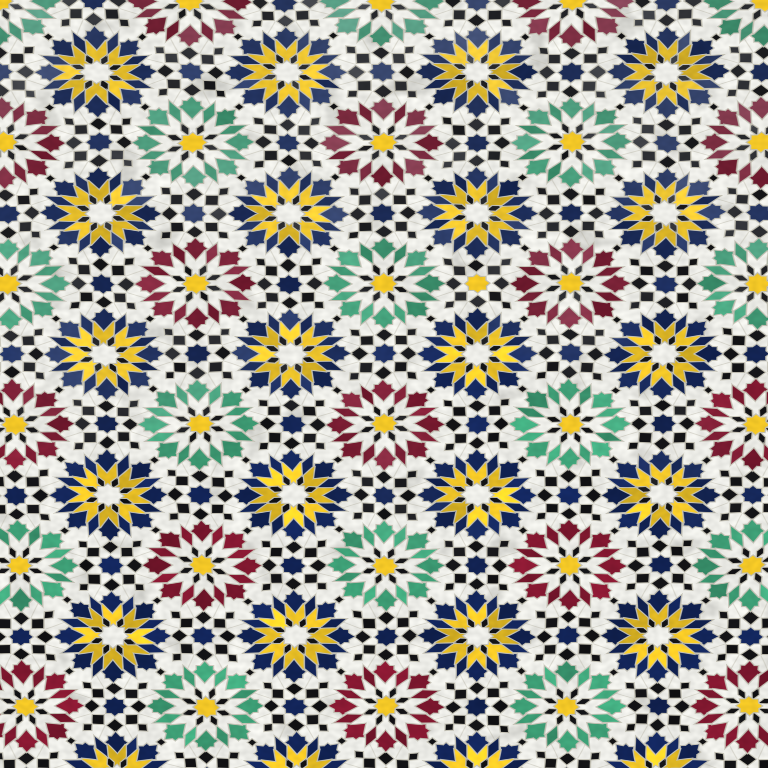
Give the GLSL for this pattern, as a WebGL 1 fragment shader.

```glsl
precision highp float;
// Zellige mosaic: eightfold rosettes and small star clusters share a
// checkerboard lattice. Each motif is folded into one sector, built from
// distance functions, then painted with grout and uneven, worn glaze.
uniform vec2 u_resolution;

const float PI = 3.14159265;
const vec3 WHITE = vec3(0.93, 0.93, 0.91);
const vec3 GROUT = vec3(0.76, 0.75, 0.70);
const vec3 BLACK = vec3(0.07, 0.07, 0.08);
const vec3 BLUE = vec3(0.07, 0.14, 0.34);
const vec3 YELLOW = vec3(0.95, 0.78, 0.15);
const vec3 RED = vec3(0.49, 0.09, 0.18);
const vec3 GREEN = vec3(0.24, 0.62, 0.46);

float hash(vec2 p) {
  return fract(sin(dot(p, vec2(127.1, 311.7))) * 43758.55);
}

vec2 gradient(vec2 cell) {
  float a = 2.0 * PI * hash(cell);
  return vec2(cos(a), sin(a));
}

float gradientNoise(vec2 p) {
  vec2 i = floor(p), f = fract(p);
  vec2 w = f * f * f * (f * (f * 6.0 - 15.0) + 10.0);
  vec2 e = vec2(1.0, 0.0);
  float low = mix(dot(gradient(i), f), dot(gradient(i + e), f - e), w.x);
  float high = mix(dot(gradient(i + e.yx), f - e.yx),
                   dot(gradient(i + 1.0), f - 1.0), w.x);
  return mix(low, high, w.y);
}

// Nearest lattice point whose coordinates have an even sum.
vec2 evenSite(vec2 p) {
  vec2 k = floor(0.5 * vec2(p.x + p.y, p.x - p.y) + 0.5);
  return vec2(k.x + k.y, k.x - k.y);
}

// Mirror the plane into one eighth, with its axis turned by an offset.
vec2 foldEight(vec2 p, float offset) {
  float a = atan(p.y, p.x + 1e-6) - offset;
  a = abs(mod(a + PI / 8.0, PI / 4.0) - PI / 8.0);
  return length(p) * vec2(cos(a), sin(a));
}

float sectorHash(vec2 p, vec2 site, float offset) {
  float k = floor((atan(p.y, p.x + 1e-6) - offset) * 4.0 / PI + 0.5);
  return hash(site * 3.7 + mod(k, 8.0) * 1.3 + offset);
}

float rhombus(vec2 p, float along, vec2 halfSize) {
  vec2 q = abs(p - vec2(along, 0.0)) / halfSize;
  return (q.x + q.y - 1.0) * halfSize.x * halfSize.y / length(halfSize);
}

float starEight(vec2 folded, float radius) {
  return (folded.x + folded.y - radius) * 0.7071;
}

float shield(vec2 p) {
  float head = starEight(foldEight(p - vec2(0.49, 0.0), 0.0), 0.125);
  return min(max(head, 0.47 - p.x), rhombus(p, 0.49, vec2(0.155, 0.11)));
}

vec3 glaze(vec3 colour, float variation, float fade) {
  vec3 worn = mix(colour, vec3(0.47, 0.49, 0.52), fade * (0.08 + 0.35 * variation));
  return worn * (0.85 + 0.3 * variation);
}

vec3 tile(vec3 base, vec3 colour, float d, float aa) {
  base = mix(GROUT, base, smoothstep(-aa, aa, d - 0.013));
  return mix(colour, base, smoothstep(-aa, aa, d + 0.002));
}

vec3 rosette(vec3 col, vec2 p, vec2 site, float fade, float aa) {
  bool golden = mod(site.x, 2.0) < 0.5;
  bool isRed = mod(0.5 * (site.x + site.y), 2.0) < 0.5;
  vec3 ring = golden ? BLUE : (isRed ? RED : GREEN);
  vec2 q = foldEight(p, 0.0), r = foldEight(p, PI / 8.0);
  float h = sectorHash(p, site, 0.0), k = sectorHash(p, site, PI / 8.0);
  vec3 petal = golden ? glaze(YELLOW, h, 0.4 * fade) : WHITE * (0.97 + 0.05 * h);
  col = tile(col, petal, length(p) - 0.465, aa);
  col = tile(col, glaze(BLACK, k, fade), rhombus(r, 0.20, vec2(0.09, 0.038)), aa);
  col = tile(col, glaze(ring, k, fade), rhombus(r, 0.455, vec2(0.16, 0.062)), aa);
  col = tile(col, glaze(ring, h, fade), shield(q), aa);
  return tile(col, golden ? WHITE : YELLOW, starEight(q, golden ? 0.165 : 0.14), aa);
}

vec3 starCluster(vec3 col, vec2 p, vec2 site, float fade, float aa) {
  vec2 q = foldEight(p, 0.0), r = foldEight(p, PI / 8.0), a = abs(p);
  vec2 diagonal = vec2(a.x + a.y, abs(a.x - a.y)) * 0.7071;
  float h = sectorHash(p, site, 0.0);
  vec3 dark = glaze(BLACK, h, fade);
  // Fine joints between the white tiles.
  float joint = max(r.y, 0.3 - r.x) - 0.006;
  col = mix(mix(col, GROUT, 0.55), col, smoothstep(-aa, aa, joint));
  col = tile(col, dark, rhombus(q, 0.265, vec2(0.088)), aa);
  col = tile(col, dark, rhombus(diagonal, 0.43, vec2(0.065, 0.055)), aa);
  vec2 stud = abs(diagonal - vec2(0.7071, 0.0));
  col = tile(col, BLACK, max(stud.x, stud.y) - 0.032, aa);
  bool odd = distance(site, vec2(0.0, 3.0)) < 0.1;
  vec3 heart = odd ? YELLOW : glaze(BLUE, hash(site), fade);
  return tile(col, heart, starEight(q, 0.135), aa);
}

void main() {
  vec2 uv = gl_FragCoord.xy / u_resolution;
  float down = 1.0 - uv.y;
  // Lattice with a slight narrowing toward the bottom and hand-set drift.
  vec2 g = vec2((uv.x - 0.621) / (0.1247 - 0.0075 * down), (down - 0.0938) / 0.0918);
  g += 0.035 * vec2(gradientNoise(g * 1.7), gradientNoise(g * 1.7 + 31.0));
  float aa = 6.5 / min(u_resolution.x, u_resolution.y);
  float fade = smoothstep(0.25, 1.0, uv.y + 0.4 * gradientNoise(uv * 5.0));
  float stain = smoothstep(0.22, 0.5, gradientNoise(g * 2.3 + 9.0));
  vec3 col = WHITE * (1.0 + 0.05 * gradientNoise(g * 4.0)) - 0.1 * stain;
  vec2 round = evenSite(g), small = evenSite(g - vec2(1.0, 0.0)) + vec2(1.0, 0.0);
  col = starCluster(col, g - small, small, fade, aa);
  col = rosette(col, g - round, round, fade, aa);
  col *= 1.0 + 0.07 * gradientNoise(g * 13.0);
  gl_FragColor = vec4(clamp(col, 0.0, 1.0), 1.0);
}
```
